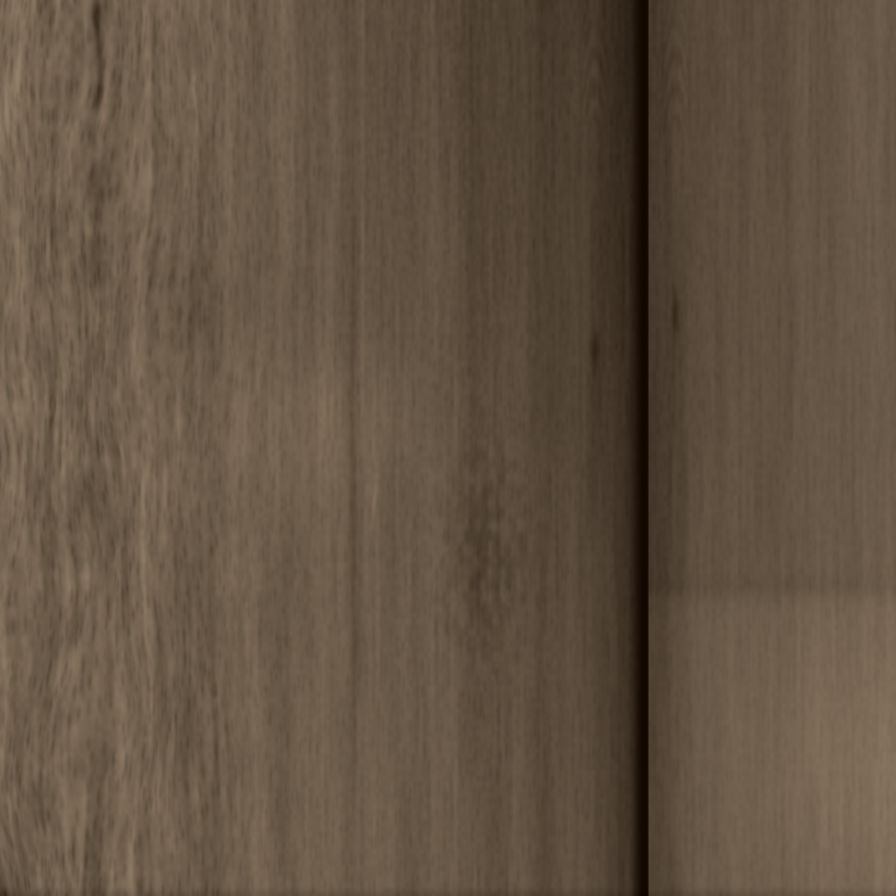
Write a WebGL 2 fragment shader that draws this texture.

```glsl
#version 300 es
precision highp float;
// Two brown wooden boards that meet at a dark vertical seam.
// Broad tone comes from smooth ramps and soft spots; grain comes from
// stretched value noise, sine-bent fibres and elongated cellular pores.
uniform vec2 u_resolution;
out vec4 fragColor;

vec2 hash2(vec2 p) {
  vec3 q = fract(p.xyx * vec3(0.1031, 0.1030, 0.0973));
  q += dot(q, q.yzx + 33.33);
  return fract((q.xx + q.yz) * q.zy);
}

// Value noise centred on zero.
float noise(vec2 p) {
  vec2 i = floor(p), f = fract(p);
  f = f * f * (3.0 - 2.0 * f);
  float low = mix(hash2(i).x, hash2(i + vec2(1, 0)).x, f.x);
  float high = mix(hash2(i + vec2(0, 1)).x, hash2(i + vec2(1, 1)).x, f.x);
  return mix(low, high, f.y) - 0.5;
}

// Distance to the nearest scattered cell point.
float cellular(vec2 p) {
  vec2 cell = floor(p), f = fract(p);
  float nearest = 2.0;
  for (int y = -1; y <= 1; y++)
    for (int x = -1; x <= 1; x++) {
      vec2 o = vec2(x, y);
      nearest = min(nearest, length(o + hash2(cell + o) - f));
    }
  return nearest;
}

// Soft elliptical spot.
float spot(vec2 p, vec2 centre, vec2 radius) {
  vec2 d = (p - centre) / radius;
  return exp(-dot(d, d));
}

// Broad light and shade on both boards.
float boardTone(vec2 p) {
  float left = 0.455 - 0.035 * smoothstep(0.0, 0.35, p.x)
             - 0.095 * smoothstep(0.3, 0.68, p.x);
  left += 0.075 * (0.5 - p.y) * smoothstep(0.15, 0.6, p.x);
  left += 0.045 * spot(p, vec2(0.36, 0.53), vec2(0.11, 0.08));
  left += 0.025 * spot(p, vec2(0.47, 0.3), vec2(0.035, 0.4));
  left -= 0.035 * spot(p, vec2(0.54, 0.36), vec2(0.045, 0.12));
  left -= 0.025 * spot(p, vec2(0.2, 0.66), vec2(0.12, 0.1));
  left -= 0.12 * smoothstep(0.65, 0.715, p.x);

  float right = 0.285 + 0.075 * smoothstep(0.724, 0.79, p.x)
              + 0.06 * smoothstep(0.78, 1.0, p.x);
  right += 0.035 * smoothstep(0.36, 0.31, p.y) + 0.03 * (0.5 - p.y);
  right += 0.045 * spot(p, vec2(0.98, 0.15), vec2(0.16, 0.13));
  right -= 0.02 * spot(p, vec2(0.9, 0.345), vec2(0.2, 0.012));
  return mix(left, right, smoothstep(0.722, 0.725, p.x));
}

// Fibres: coarse and wavy at far left, straight and fine elsewhere.
float grain(vec2 p) {
  float coarse = smoothstep(0.42, 0.08, p.x);
  float bend = 0.006 * sin(p.y * 9.0 + p.x * 17.0) + 0.003 * sin(p.y * 23.0 - p.x * 40.0)
             + 0.012 * noise(p * vec2(14.0, 7.0));
  vec2 w = vec2(p.x + bend * coarse, p.y);
  float straight = 0.045 * noise(w * vec2(38.0, 0.8)) + 0.035 * noise(w * vec2(110.0, 2.5))
                 + 0.04 * noise(w * vec2(230.0, 11.0));
  float rough = 0.07 * noise(w * vec2(75.0, 4.0)) + 0.09 * noise(w * vec2(150.0, 20.0))
              + 0.05 * noise(w * vec2(210.0, 70.0));
  float pores = smoothstep(0.4, 0.05, cellular(w * vec2(130.0, 28.0)));
  float fleck = smoothstep(0.3, 0.05, cellular(w * vec2(60.0, 9.0) + 31.0));
  float g = straight + rough * coarse - pores * mix(0.018, 0.045, coarse);
  g += fleck * 0.035 * coarse;
  g += 0.025 * noise(p * vec2(240.0, 160.0));
  // Mottled figure in the middle of the left board.
  g += 0.08 * noise(p * vec2(150.0, 75.0)) * spot(p, vec2(0.54, 0.38), vec2(0.06, 0.13));
  return g;
}

// Dark cracks, pale lines, and knots mirrored about the seam.
float features(vec2 p) {
  float wobble = 0.008 * noise(vec2(p.y * 13.0, 4.0));
  float crack = spot(p, vec2(0.109 + wobble, 0.93), vec2(0.004, 0.13));
  crack += 0.6 * spot(p, vec2(0.105 + wobble, 0.76), vec2(0.012, 0.07));
  crack += 0.5 * spot(p, vec2(0.24 + wobble, 0.19), vec2(0.004, 0.08));
  float d = -0.15 * crack * (0.7 + noise(p * vec2(40.0, 70.0)));
  d += 0.045 * spot(p, vec2(0.405, 0.85), vec2(0.003, 0.3));
  d += 0.035 * spot(p, vec2(0.326, 0.88), vec2(0.004, 0.2));
  d -= 0.03 * spot(p, vec2(0.394, 0.5), vec2(0.003, 0.35));
  d += 0.05 * spot(p, vec2(0.418 + 0.1 * (p.y - 0.44), 0.44), vec2(0.002, 0.025));

  vec2 m = vec2(abs(p.x - 0.709) - 0.045, p.y);
  d -= 0.09 * spot(m, vec2(0.0, 0.61 + 0.04 * step(0.709, p.x)), vec2(0.004, 0.022));
  d -= 0.025 * spot(m, vec2(0.0, 0.6), vec2(0.008, 0.16));
  float arch = (m.y - 0.95) * 0.5 + m.x * m.x * 130.0;
  d += 0.022 * sin(arch * 330.0) * spot(m, vec2(0.0, 0.92), vec2(0.011, 0.07));
  return d;
}

void main() {
  vec2 p = gl_FragCoord.xy / u_resolution;
  float tone = boardTone(p) + grain(p) * mix(1.0, 0.75, smoothstep(0.5, 0.7, p.x)) + features(p);

  // Seam: soft shade on its left, crisp edge on its right.
  float seam = smoothstep(0.7, 0.719, p.x) * (1.0 - smoothstep(0.722, 0.725, p.x));
  tone = mix(tone, 0.065, seam);
  tone *= 1.0 - 0.12 * smoothstep(0.012, 0.0, p.y);

  vec3 wood = vec3(tone, 0.92 * tone - 0.03, 0.81 * tone - 0.053);
  fragColor = vec4(clamp(wood, 0.0, 1.0), 1.0);
}
```
